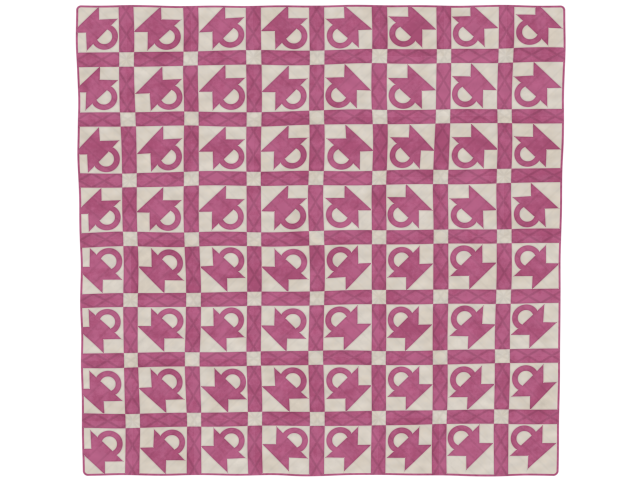
A Shadertoy shader for this pattern:

```glsl
const vec3 PAPER = vec3(1.0);
const vec3 CREAM = vec3(0.85, 0.82, 0.78);
const vec3 ROSE = vec3(0.71, 0.385, 0.525);
const vec3 DEEP_ROSE = vec3(0.645, 0.315, 0.45);
const vec2 PITCH = vec2(0.1299, 0.1253);   // block spacing, in canvas heights
const vec2 CENTRE = vec2(-0.007, 0.004);   // middle sash crossing
const vec2 LOW_EDGE = vec2(-3.80, -3.95);  // quilt bounds, in blocks
const vec2 HIGH_EDGE = vec2(3.93, 3.87);
const float SASH = 0.118;                  // half width of a sash
const float BLOCK = 1.0 - 2.0 * SASH;

vec2 hash2(vec2 p) {
    p = vec2(dot(p, vec2(127.1, 311.7)), dot(p, vec2(269.5, 183.3)));
    return 2.0 * fract(sin(p) * 43758.5) - 1.0;
}

float gradientNoise(vec2 p) {
    vec2 i = floor(p), f = fract(p);
    vec2 s = f * f * f * (f * (f * 6.0 - 15.0) + 10.0);
    float a = dot(hash2(i), f);
    float b = dot(hash2(i + vec2(1, 0)), f - vec2(1, 0));
    float c = dot(hash2(i + vec2(0, 1)), f - vec2(0, 1));
    float d = dot(hash2(i + vec2(1, 1)), f - vec2(1, 1));
    return mix(mix(a, b, s.x), mix(c, d, s.x), s.y);
}

float fbm(vec2 p) {
    float sum = 0.0, amp = 0.6;
    for (int i = 0; i < 4; i++) {
        sum += amp * gradientNoise(p);
        p = p * 2.03 + 17.3;
        amp *= 0.55;
    }
    return sum;
}

float cover(float d, float blur) {
    return smoothstep(blur, -blur, d);
}

// Thin line where d is zero
float stitch(float d, float width, float blur) {
    return 1.0 - smoothstep(width, width + 2.0 * blur, abs(d));
}

// Basket leaning on the diagonal of a unit block, handle at the upper right
float basketDistance(vec2 u) {
    const float FOOT = 0.57, CORNER = 0.29, RIM = 1.25;
    float diagonal = u.x + u.y;
    float body = max(CORNER - min(u.x, u.y), (diagonal - RIM) * 0.7071);
    float foot = max(max(u.x, u.y) - FOOT, (FOOT - diagonal) * 0.7071);
    float handle = abs(length(u - 0.67) - 0.225) - 0.06;
    return min(min(body, foot), handle);
}

// Crossed zigzags along a sash
float sashQuilting(float along, float across, float blur) {
    float zigzag = abs(fract(along * 2.5) - 0.5) * 2.0;
    return stitch((abs(across) - SASH * zigzag) * 0.8, 0.004, blur);
}

// Distance to the quilt's rounded, wavy outline
float outlineDistance(vec2 q) {
    vec2 middle = 0.5 * (LOW_EDGE + HIGH_EDGE);
    vec2 d = abs(q - middle) - 0.5 * (HIGH_EDGE - LOW_EDGE) + 0.08;
    float box = length(max(d, 0.0)) + min(max(d.x, d.y), 0.0) - 0.08;
    return box + 0.035 * gradientNoise(q * 1.1 + 9.0);
}

void mainImage(out vec4 fragColor, in vec2 fragCoord) {
    vec2 p = (fragCoord - 0.5 * iResolution.xy) / iResolution.y;
    float blur = 0.75 / (iResolution.y * PITCH.y);

    // Sag of the cloth: taper, slant and loose wobble
    vec2 q = (p - CENTRE) / PITCH;
    q.x *= 1.0 - 0.0038 * q.y;
    float outline = outlineDistance(q);
    q.y -= 0.0105 * q.x;
    q += 0.045 * vec2(gradientNoise(q * 0.8 + 3.0), gradientNoise(q * 0.8 + 31.0));

    // Four-way mirror: every handle points to the centre
    vec2 a = abs(q);
    vec2 id = floor(q);
    vec2 jitter = hash2(id + 0.5);
    vec2 u = 1.0 - (fract(a) - SASH) / BLOCK;
    u += 0.018 * hash2(id + 7.5);
    vec2 r = u - 0.5;
    u += 0.03 * jitter.x * vec2(-r.y, r.x);
    float basket = basketDistance(u) * BLOCK;

    // Sashes swap colour where they cross
    vec2 across = a - min(round(a), 3.0);
    float sashX = cover(abs(across.x) - SASH, blur);
    float sashY = cover(abs(across.y) - SASH, blur);
    float sash = sashX + sashY - 2.0 * sashX * sashY;
    float inBlock = (1.0 - sashX) * (1.0 - sashY);
    float pink = max(sash, inBlock * cover(basket, blur));
    pink = max(pink, cover(-outline - 0.03, blur));

    // Faded and stained cloth, varying by block
    float blotch = fbm(q * 2.3);
    float weave = fbm(q * 13.0);
    float depth = smoothstep(-0.3, 0.4, blotch + 0.5 * weave + 0.14 * jitter.y);
    vec3 rose = mix(ROSE, DEEP_ROSE, depth);
    vec3 cream = CREAM * (1.0 + 0.05 * weave) - vec3(0.02, 0.03, 0.045) * depth;
    vec3 cloth = mix(cream, rose, pink);

    // Hand quilting and seam creases
    float rows = abs(fract((u.x - u.y) * 3.0) - 0.5) * BLOCK / 4.24;
    float sewn = 0.45 * inBlock * stitch(rows, 0.003, blur);
    sewn = max(sewn, sashX * sashQuilting(a.y, across.x, blur));
    sewn = max(sewn, sashY * sashQuilting(a.x, across.y, blur));
    float seam = inBlock * stitch(basket, 0.005, blur);
    seam = max(seam, stitch(min(abs(abs(across.x) - SASH), abs(abs(across.y) - SASH)), 0.004, blur));
    cloth *= 1.0 - mix(0.035, 0.09, pink) * sewn - 0.05 * seam;
    cloth *= 1.0 + 0.07 * gradientNoise(q * vec2(5.0, 8.0));

    fragColor = vec4(mix(PAPER, cloth, cover(outline, blur)), 1.0);
}
```
